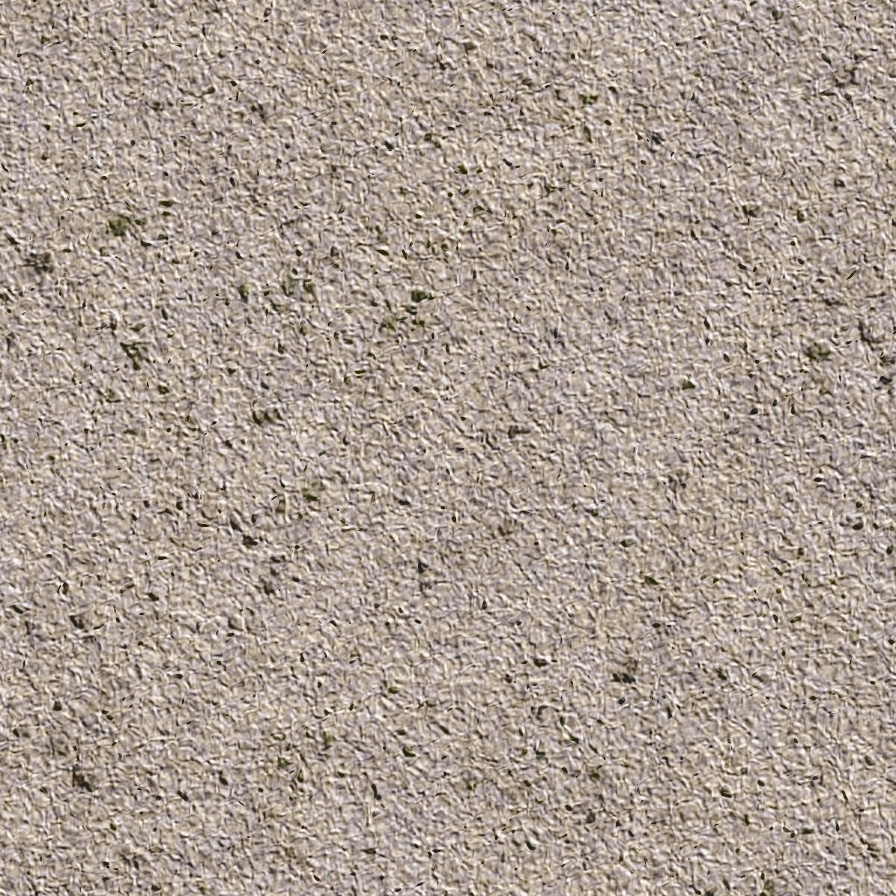
Give the GLSL for this texture, as a WebGL 1 fragment shader.

```glsl
precision highp float;
// Weathered, pitted stone: a rough height field of cellular and value noise,
// lit from the lower left, with three sizes of scattered hollows carved in.
// Relief and height give a tone, which a colour ramp turns into stone colours.

uniform vec2 u_resolution;

const vec2 TO_LIGHT = vec2(-0.6, -0.8);
const float GRAIN_STEP = 0.0029;    // relief sampling distance, in canvases
const float PIT_STEP = 0.0045;
const float GRAIN_CONTRAST = 1.9;
const float HEIGHT_CONTRAST = 0.75;
const float MEAN_HEIGHT = -0.44;
const float SPECKLE_CONTRAST = 1.6;
const float PATCH_CONTRAST = 0.6;
const float PIT_SHADOW = 2.1;
const float PIT_RIM = 1.1;
const float PIT_OCCLUSION = 1.3;
const float TONE_BIAS = 0.03;
const float FINE_WARP = 0.0045;
const float BROAD_WARP = 0.007;

const vec3 DEEP = vec3(0.15, 0.13, 0.09);
const vec3 SHADOW = vec3(0.27, 0.24, 0.19);
const vec3 DARK = vec3(0.45, 0.40, 0.35);
const vec3 DIM = vec3(0.57, 0.52, 0.48);
const vec3 STONE = vec3(0.67, 0.62, 0.57);
const vec3 PALE = vec3(0.76, 0.71, 0.67);
const vec3 LIGHT = vec3(0.87, 0.83, 0.79);
const vec3 GLINT = vec3(0.98, 0.96, 0.93);
const vec3 WARM_SHIFT = vec3(0.03, 0.015, -0.065);
const vec3 MOSS_SHIFT = vec3(0.0, 0.02, -0.05);

vec2 hash2(vec2 p) {
  vec3 a = fract(p.xyx * vec3(0.1031, 0.1030, 0.0973));
  a += dot(a, a.yzx + 33.33);
  return fract((a.xx + a.yz) * a.zy);
}

// Smooth value noise, 0 to 1
float valueNoise(vec2 p) {
  vec2 id = floor(p), f = fract(p);
  f = f * f * (3.0 - 2.0 * f);
  float low = mix(hash2(id).x, hash2(id + vec2(1.0, 0.0)).x, f.x);
  float high = mix(hash2(id + vec2(0.0, 1.0)).x, hash2(id + 1.0).x, f.x);
  return mix(low, high, f.y);
}

// Distance to the nearest scattered point
float cellular(vec2 p) {
  vec2 id = floor(p), f = fract(p);
  float nearest = 4.0;
  for (int j = -1; j <= 1; j++) {
    for (int i = -1; i <= 1; i++) {
      vec2 cell = vec2(float(i), float(j));
      vec2 toPoint = cell + hash2(id + cell) - f;
      nearest = min(nearest, dot(toPoint, toPoint));
    }
  }
  return sqrt(nearest);
}

float grainHeight(vec2 p) {
  return -cellular(p * 70.0 + 7.0) - cellular(p * 150.0 + 31.0)
       + valueNoise(p * 245.0);
}

// Depth of one size of hollows: randomly turned ellipses, one per chosen cell
float pitLayer(vec2 p, float freq, float share, float radius) {
  vec2 home = floor(p * freq);
  float depth = 0.0;
  for (int j = -1; j <= 1; j++) {
    for (int i = -1; i <= 1; i++) {
      vec2 id = home + vec2(float(i), float(j));
      vec2 place = hash2(id + freq), kind = hash2(id + freq + 57.0);
      float crowding = 0.3 + 1.4 * valueNoise(id / freq * 6.0 + 3.0);
      float present = step(kind.x, share * crowding);
      float strength = mix(0.6, 1.0, fract(kind.y * 17.0));
      float size = radius * mix(0.45, 1.0, kind.y * kind.y);
      float turn = 6.2832 * fract(place.x * 7.0 + kind.y * 13.0);
      float c = cos(turn), s = sin(turn);
      vec2 q = mat2(c, s, -s, c) * (p - (id + place) / freq);
      q.y *= 1.0 + 1.3 * fract(place.y * 11.0);
      float bowl = 1.0 - smoothstep(0.6, 1.25, length(q) / size);
      depth = max(depth, present * strength * bowl);
    }
  }
  return depth;
}

float pitDepth(vec2 p) {
  float depth = pitLayer(p, 14.0, 0.24, 0.018);
  depth = max(depth, pitLayer(p, 30.0, 0.28, 0.0095));
  return max(depth, pitLayer(p, 60.0, 0.22, 0.0046));
}

// Distort space so that grains and hollows get ragged outlines
vec2 ragged(vec2 p) {
  vec2 a = p * 130.0, b = p * 50.0;
  return p + FINE_WARP * (vec2(valueNoise(a), valueNoise(a + 41.0)) - 0.5)
           + BROAD_WARP * (vec2(valueNoise(b + 11.0), valueNoise(b + 67.0)) - 0.5);
}

vec3 addStop(vec3 color, vec3 next, float from, float to, float tone) {
  return mix(color, next, clamp((tone - from) / (to - from), 0.0, 1.0));
}

vec3 stoneRamp(float tone) {
  vec3 color = addStop(DEEP, SHADOW, -3.2, -2.17, tone);
  color = addStop(color, DARK, -2.17, -1.37, tone);
  color = addStop(color, DIM, -1.37, -0.71, tone);
  color = addStop(color, STONE, -0.71, -0.06, tone);
  color = addStop(color, PALE, -0.06, 0.63, tone);
  color = addStop(color, LIGHT, 0.63, 1.48, tone);
  return addStop(color, GLINT, 1.48, 2.6, tone);
}

void main() {
  vec2 p = gl_FragCoord.xy / u_resolution.y;
  vec2 here = ragged(p);

  // Fine relief, dark crevices, speckle and soft patches
  float height = grainHeight(here);
  float relief = height - grainHeight(ragged(p + TO_LIGHT * GRAIN_STEP));
  float tone = TONE_BIAS + GRAIN_CONTRAST * relief;
  tone += HEIGHT_CONTRAST * (height - MEAN_HEIGHT);
  tone += SPECKLE_CONTRAST * (valueNoise(p * 300.0 + 19.0) - 0.5);
  tone += PATCH_CONTRAST * (valueNoise(p * 24.0 + 5.0) - 0.5);

  // Hollows: shaded wall near the light, bright rim opposite
  float depth = pitDepth(here);
  float slope = pitDepth(ragged(p + TO_LIGHT * PIT_STEP)) - depth;
  tone -= PIT_OCCLUSION * depth;
  tone += PIT_SHADOW * min(slope, 0.0) + PIT_RIM * max(slope, 0.0);

  // Cream to lavender tint, with moss in some hollows
  float tint = valueNoise(p * 120.0 + 9.0) + 0.25 * valueNoise(p * 9.0) - 0.62;
  float moss = depth * smoothstep(0.4, 0.7, valueNoise(p * 12.0 + 23.0));
  vec3 color = stoneRamp(tone) + WARM_SHIFT * tint + MOSS_SHIFT * moss;
  gl_FragColor = vec4(clamp(color, 0.0, 1.0), 1.0);
}
```
